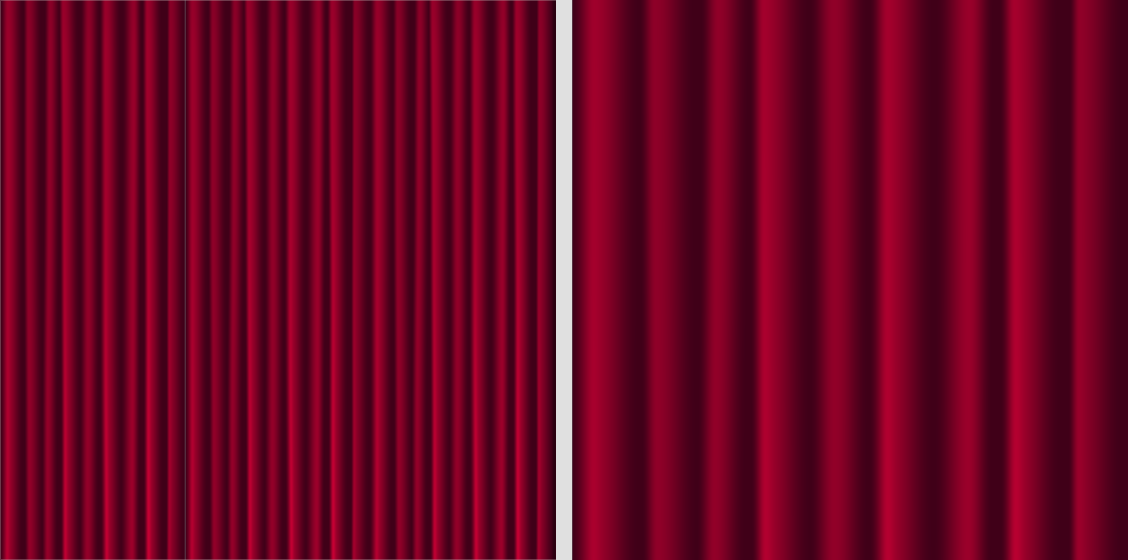
Left: the whole. Right: its middle third, enlarged.
A WebGL 2 fragment shader for this texture:

```glsl
#version 300 es
precision highp float;
// Draws a dark red pleated curtain: one panel of nine uneven folds, repeated
// three times across. Each fold is a lit ridge between two soft shadows; it
// leans a little with height, and its crest glints more toward the hem.

uniform vec2 u_resolution;
out vec4 outColor;

const float PANELS = 3.01;       // panel widths across the canvas
const float PANEL_START = 0.0008;
const int FOLDS = 9;
const vec3 SHADOW = vec3(0.25, 0.0, 0.095);
const vec3 VELVET = vec3(0.67, 0.0, 0.178);
const vec3 GLINT = vec3(0.16, 0.0, 0.035);
const vec3 SEAM = vec3(0.40, 0.34, 0.38);
const vec3 BORDER = vec3(0.72, 0.62, 0.64);
const float GLINT_WIDTH = 0.011;
const float LINE_WIDTH = 0.0013;
const float WOBBLE = 0.0015;

// Per fold: left valley, crest, right valley (in panel widths), brightness
const vec4 FOLD[FOLDS] = vec4[FOLDS](
  vec4(0.000, 0.040, 0.122, 0.86),
  vec4(0.126, 0.154, 0.226, 0.72),
  vec4(0.230, 0.262, 0.318, 0.74),
  vec4(0.322, 0.348, 0.430, 0.88),
  vec4(0.430, 0.474, 0.535, 0.75),
  vec4(0.539, 0.572, 0.655, 0.88),
  vec4(0.655, 0.717, 0.760, 0.82),
  vec4(0.772, 0.800, 0.880, 0.90),
  vec4(0.898, 0.917, 0.995, 0.72));

// Per fold: glint strength, sideways lean from top to hem
const vec2 DRAPE[FOLDS] = vec2[FOLDS](
  vec2(0.55, -0.006), vec2(0.10, 0.008), vec2(0.10, -0.014),
  vec2(0.75, 0.012), vec2(0.05, -0.008), vec2(0.85, 0.005),
  vec2(0.10, -0.008), vec2(0.90, 0.006), vec2(0.50, -0.008));

// Rises from the left valley to the crest, then falls to the right valley
float ridge(float x, vec4 fold) {
  float rise = smoothstep(fold.x, fold.y, x);
  float fall = 1.0 - smoothstep(fold.y, fold.z, x);
  return fold.w * rise * fall;
}

// Slow waver of the cloth along its height
float waver(float y, float phase) {
  return WOBBLE * (sin(5.0 * y + phase) + 0.5 * sin(11.0 * y + 2.3 * phase));
}

// Cloth colour at x within a panel and y from hem to top
vec3 curtain(float x, float y) {
  float light = 0.0;
  float shine = 0.0;
  float hem = 1.0 - smoothstep(0.0, 0.85, y);
  for (int i = 0; i < FOLDS; i++) {
    float shift = DRAPE[i].y * (0.5 - y) + waver(y, float(i) * 1.7);
    float foldX = x - shift;
    light = max(light, ridge(foldX, FOLD[i]));
    float d = (foldX - FOLD[i].y) / GLINT_WIDTH;
    shine += DRAPE[i].x * hem * exp(-d * d);
  }
  light *= 1.0 - 0.08 * smoothstep(0.9, 1.0, y);
  return mix(SHADOW, VELVET, light) + GLINT * shine;
}

// Antialiased coverage of a thin line, from the distance to its centre
float lineMask(float dist, float pixel) {
  float halfWidth = 0.5 * LINE_WIDTH;
  float covered = min(dist + 0.5 * pixel, halfWidth) - max(dist - 0.5 * pixel, -halfWidth);
  return clamp(covered / pixel, 0.0, 1.0);
}

void main() {
  vec2 uv = gl_FragCoord.xy / u_resolution;
  vec2 pixel = 1.0 / u_resolution;

  // Repeated panels, with a shadowed strip after the last one
  float across = (uv.x - PANEL_START) * PANELS;
  vec3 color = curtain(fract(across), uv.y);
  color *= 1.0 - 0.35 * smoothstep(2.98, 3.0, across);

  // Pale seam after the first panel, and thin borders
  float seamX = PANEL_START + 1.0 / PANELS;
  color = mix(color, SEAM, lineMask(abs(uv.x - seamX), pixel.x));
  float border = lineMask(uv.x, pixel.x);
  border = max(border, lineMask(min(uv.y, 1.0 - uv.y), pixel.y));
  color = mix(color, BORDER, border);

  outColor = vec4(color, 1.0);
}
```
